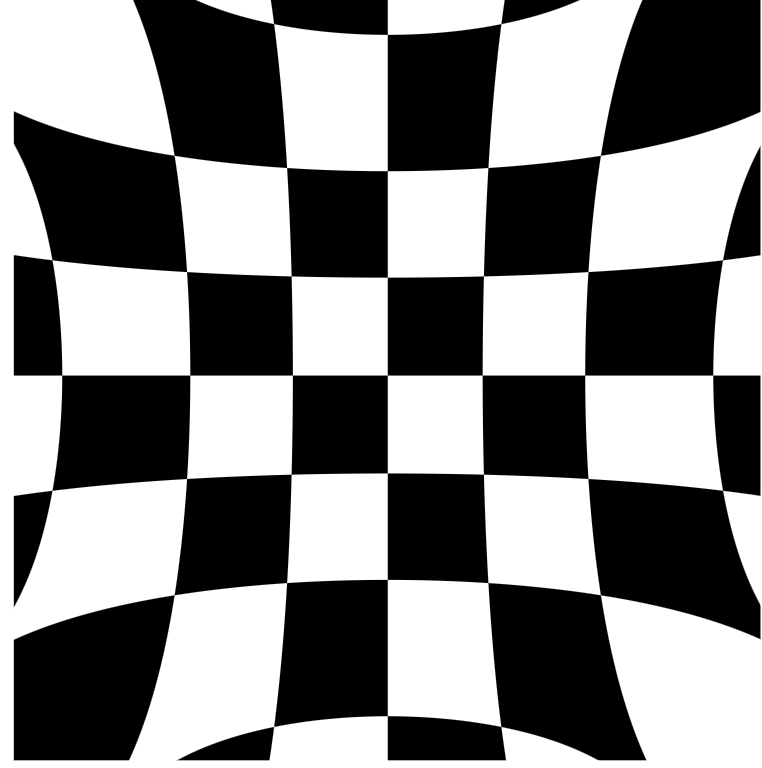
This pattern is drawn by a Shadertoy shader. Its source:

```glsl
// A black and white checkerboard pulled into a pincushion shape on a white page.
// Each point is scaled toward the centre by 1 - k r^2, then a signed square
// wave per axis is multiplied to give the smoothly edged checks.

// All lengths are in canvas heights, measured from the lower left.
const vec2  CENTRE     = vec2(0.5049, 0.5110); // meeting point of the axis lines
const vec2  CELLS      = vec2(8.187, 7.941);   // checks per unit length at the centre
const float PINCH      = 0.754;                // strength of the distortion
const vec2  PANEL_LOW  = vec2(0.0180, 0.0100); // lower left corner of the panel
const vec2  PANEL_HIGH = vec2(0.9902, 1.0200); // upper right corner, past the top
const vec3  INK        = vec3(0.0);
const vec3  PAPER      = vec3(1.0);

// Radial warp: checks grow with distance from the centre.
vec2 pincushion(vec2 p) {
    return p * (1.0 - PINCH * dot(p, p));
}

// Square wave from -1 to 1 on each axis, with a ramp one pixel wide.
vec2 squareWave(vec2 u) {
    vec2 lineDistance = 0.5 - abs(fract(u) - 0.5);
    vec2 side = 1.0 - 2.0 * mod(floor(u), 2.0);
    vec2 halfPixel = max(0.5 * fwidth(u), vec2(1e-5));
    return side * clamp(lineDistance / halfPixel, 0.0, 1.0);
}

// Coverage of the rectangular panel.
float panelMask(vec2 p, float pixel) {
    vec2 inset = min(p - PANEL_LOW, PANEL_HIGH - p);
    return clamp(min(inset.x, inset.y) / pixel + 0.5, 0.0, 1.0);
}

void mainImage(out vec4 fragColor, in vec2 fragCoord) {
    float pixel = 1.0 / iResolution.y;
    vec2 p = fragCoord * pixel;

    // Warped checks
    vec2 wave = squareWave(pincushion(p - CENTRE) * CELLS);
    float ink = 0.5 + 0.5 * wave.x * wave.y;

    // White page around the panel
    ink *= panelMask(p, pixel);
    fragColor = vec4(mix(PAPER, INK, ink), 1.0);
}
```
